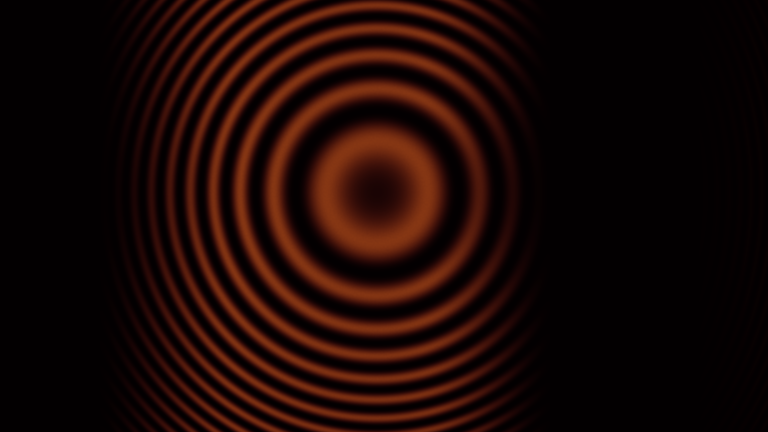
A WebGL 2 fragment shader for this background:

```glsl
#version 300 es
precision highp float;
// Copper interference rings on black, lit through a soft vertical band.

#define CENTER vec2(0.873, 0.555)   // ring centre, in canvas heights
#define RING_AREA 0.0433            // squared-radius step between rings
#define FIRST_PEAK 0.325            // phase of the innermost bright ring
#define SHARPNESS 1.35              // higher makes the bright rings thinner
#define BAND_LEFT vec2(0.22, 0.556) // fade-in range of the light
#define BAND_RIGHT vec2(0.972, 1.285) // fade-out range of the light
#define FAR_GLOW 0.035              // faint light returning at the right edge
#define GRAIN 0.03                  // strength of the fine grain
#define COPPER vec3(0.51, 0.21, 0.072)
#define FLOOR_COLOR vec3(0.012, 0.001, 0.003)

uniform vec2 u_resolution;
out vec4 outColor;

vec2 hashGradient(vec2 cell) {
    vec2 h = vec2(dot(cell, vec2(127.1, 311.7)), dot(cell, vec2(269.5, 183.3)));
    return 2.0 * fract(sin(h) * 43758.5) - 1.0;
}

float gradientNoise(vec2 p) {
    vec2 i = floor(p), f = fract(p);
    vec2 u = f * f * (3.0 - 2.0 * f);
    vec2 e = vec2(0.0, 1.0);
    float a = dot(hashGradient(i), f);
    float b = dot(hashGradient(i + e.yx), f - e.yx);
    float c = dot(hashGradient(i + e.xy), f - e.xy);
    float d = dot(hashGradient(i + e.yy), f - e.yy);
    return mix(mix(a, b, u.x), mix(c, d, u.x), u.y);
}

// Equal steps of squared radius give rings that tighten outward.
float rings(vec2 offset) {
    float phase = dot(offset, offset) / RING_AREA - FIRST_PEAK;
    float wave = 0.5 + 0.5 * cos(6.28318 * phase);
    float unresolved = smoothstep(0.3, 0.7, fwidth(phase));
    return mix(pow(wave, SHARPNESS), 0.42, unresolved);
}

// Horizontal light band with a weak return at the far right.
float lightBand(float x) {
    float band = smoothstep(BAND_LEFT.x, BAND_LEFT.y, x)
               * (1.0 - smoothstep(BAND_RIGHT.x, BAND_RIGHT.y, x));
    return band + FAR_GLOW * smoothstep(1.58, 1.78, x);
}

void main() {
    vec2 p = gl_FragCoord.xy / u_resolution.y;
    vec2 offset = p - CENTER;

    float light = rings(offset) * lightBand(p.x);
    light *= 1.0 - 0.4 * offset.y * offset.y;
    light *= 1.0 + GRAIN * gradientNoise(p * 210.0);

    // Green falls off faster than red, so dim light turns deep red.
    vec3 color = FLOOR_COLOR + COPPER * pow(vec3(light), vec3(1.0, 1.5, 1.0));
    outColor = vec4(color, 1.0);
}
```
